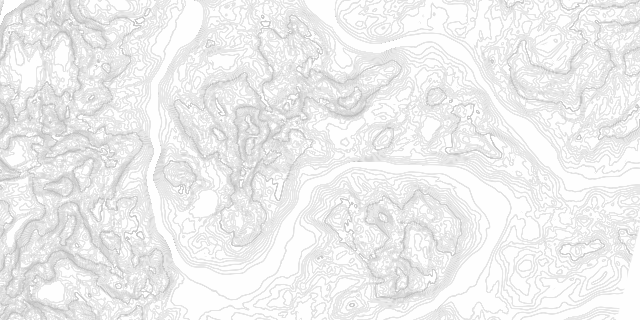
This pattern is drawn by a Shadertoy shader. Its source:

```glsl
// Topographic map: dense, faint contour lines over hills, plains and narrow river valleys.

// Ink and paper
const vec3 PAPER = vec3(0.997);
const vec3 INK = vec3(0.68);
const float LINE_WIDTH = 0.0017;    // in canvas heights
const float LINE_SOFTNESS = 1.5;    // filter width in pixels
const float CROWDING = 0.9;         // thins the lines where they crowd together
const float INDEX_EVERY = 10.0;     // every n-th contour is drawn stronger
const float INDEX_STRENGTH = 1.0;

// Terrain, heights counted in contour steps
const float HILL_HEIGHT = 31.0;
const float PLAIN_HEIGHT = 17.0;
const float TERRAIN_FREQ = 7.0;
const float LACUNARITY = 2.1;
const float GAIN = 0.42;
const int OCTAVES = 4;
const float BASIN_FLOOR = -0.35;    // lower ground is levelled off
const float BASIN_SOFTNESS = 0.15;
const float BASE_LEVEL = 0.45;

// Domain warps: broad bends and small wiggles
const float BEND_FREQ = 3.0;
const float BEND_AMOUNT = 0.1;
const float WIGGLE_FREQ = 13.0;
const float WIGGLE_AMOUNT = 0.022;

// Regions
const float REGION_FREQ = 2.3;
const float HILL_BIAS = 0.32;       // hills crowd the left side
const float HILL_FALLOFF = 0.36;
const float RIVER_FREQ = 1.3;
const float RIVER_WIDTH = 0.014;
const float RIVER_BANK = 0.09;
const float FLOOD_FREQ = 2.6;
const float FLOOD_START = 0.22;
const float FLOOD_WIDTH = 0.3;      // how far flats spread beside a river
const vec2 SHEET_EDGE = vec2(1.927, 0.245);  // foot and slant of the right border

const float SLOPE_STEP = 0.0006;
const float TAU = 6.2831853;

vec2 randomDirection(vec2 cell) {
    uvec2 q = uvec2(ivec2(cell));
    uint n = (q.x * 1597334673u) ^ (q.y * 3812015801u);
    n = (n ^ (n >> 15u)) * 2246822519u;
    n ^= n >> 13u;
    float angle = TAU * float(n & 65535u) / 65536.0;
    return vec2(cos(angle), sin(angle));
}

float gradientNoise(vec2 p) {
    vec2 i = floor(p), f = p - i;
    vec2 u = f * f * f * (f * (f * 6.0 - 15.0) + 10.0);
    vec2 e = vec2(1.0, 0.0);
    float a = dot(randomDirection(i), f);
    float b = dot(randomDirection(i + e.xy), f - e.xy);
    float c = dot(randomDirection(i + e.yx), f - e.yx);
    float d = dot(randomDirection(i + e.xx), f - e.xx);
    return mix(mix(a, b, u.x), mix(c, d, u.x), u.y);
}

vec2 warpNoise(vec2 p) {
    return vec2(gradientNoise(p + 3.7), gradientNoise(p + 41.2));
}

float fractalNoise(vec2 p) {
    const mat2 turn = mat2(0.8, 0.6, -0.6, 0.8);
    float sum = 0.0, amplitude = 1.0;
    for (int i = 0; i < OCTAVES; i++) {
        sum += amplitude * gradientNoise(p);
        p = turn * p * LACUNARITY + 17.3;
        amplitude *= GAIN;
    }
    return sum;
}

float softMax(float a, float b, float k) {
    return 0.5 * (a + b + sqrt((a - b) * (a - b) + k * k));
}

float elevation(vec2 p) {
    vec2 q = p + BEND_AMOUNT * warpNoise(p * BEND_FREQ)
               + WIGGLE_AMOUNT * warpNoise(p * WIGGLE_FREQ);

    // Rugged or gentle relief by region
    float region = gradientNoise(q * REGION_FREQ + 8.6) + HILL_BIAS - HILL_FALLOFF * p.x;
    float relief = mix(PLAIN_HEIGHT, HILL_HEIGHT, smoothstep(-0.15, 0.15, region));

    // Hills above levelled basins
    float ground = softMax(fractalNoise(q * TERRAIN_FREQ), BASIN_FLOOR, BASIN_SOFTNESS);

    // Flat river channels that widen here and there, with sloping banks
    float river = abs(gradientNoise(q * RIVER_FREQ + 23.4)) - RIVER_WIDTH;
    river -= FLOOD_WIDTH * max(gradientNoise(q * FLOOD_FREQ + 5.9) - FLOOD_START, 0.0);
    float valley = 1.0 - exp(-max(river, 0.0) / RIVER_BANK);

    return 0.5 + relief * (ground + BASE_LEVEL) * valley;
}

// Integral of a train of unit pulses, one per step, each "duty" wide
float pulseIntegral(float x, float duty) {
    return floor(x) * duty + min(fract(x), duty);
}

// Share of a footprint covered by lines at whole levels
float lineCoverage(float level, float footprint, float duty) {
    float x = level + 0.5 * duty;
    return (pulseIntegral(x + 0.5 * footprint, duty)
          - pulseIntegral(x - 0.5 * footprint, duty)) / footprint;
}

void mainImage(out vec4 fragColor, in vec2 fragCoord) {
    float pixel = 1.0 / iResolution.y;
    vec2 p = fragCoord * pixel;

    // Height and steepness
    float h = elevation(p);
    vec2 slope = vec2(elevation(p + vec2(SLOPE_STEP, 0.0)) - h,
                      elevation(p + vec2(0.0, SLOPE_STEP)) - h) / SLOPE_STEP;
    float steepness = length(slope);
    float footprint = max(steepness * pixel * LINE_SOFTNESS, 0.001);
    float duty = steepness * LINE_WIDTH;
    duty /= 1.0 + CROWDING * duty;

    // Contours, with stronger index lines
    float ink = lineCoverage(h, footprint, duty);
    ink += INDEX_STRENGTH * lineCoverage(h / INDEX_EVERY, footprint / INDEX_EVERY,
                                         duty / INDEX_EVERY);

    // Blank paper beyond the surveyed area
    float beyond = p.x - SHEET_EDGE.x - SHEET_EDGE.y * p.y;
    ink *= 1.0 - smoothstep(-pixel, pixel, beyond);

    fragColor = vec4(mix(PAPER, INK, ink), 1.0);
}
```
